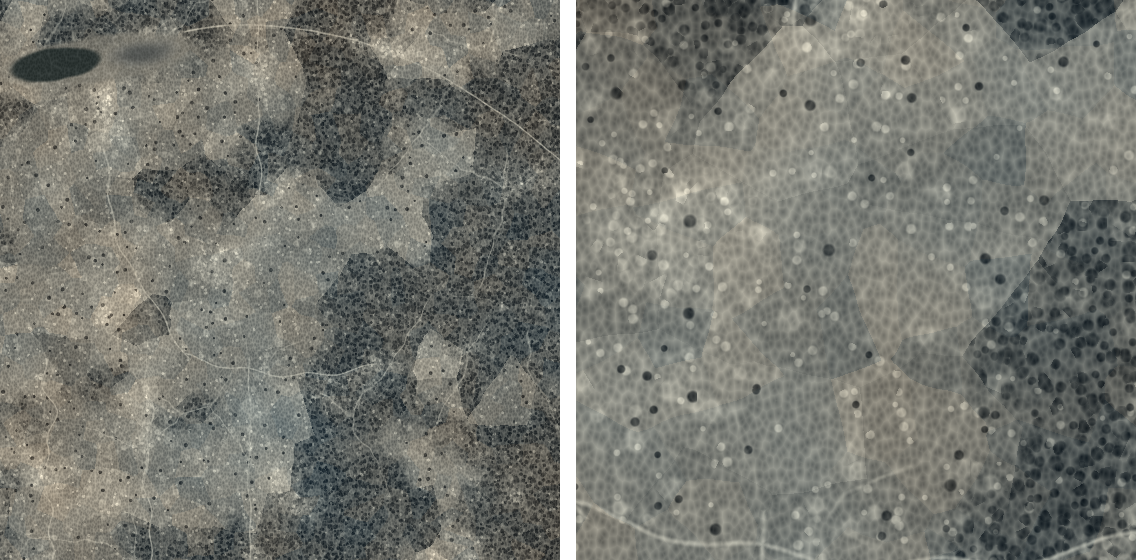
Left: the whole. Right: its middle third, enlarged.
Write a Shadertoy shader that draws this texture.

```glsl
// Aerial view of dry savanna: patchwork fields, dark scrub, pale tracks and a small pond.

const vec3 DARK_TONE = vec3(0.21, 0.22, 0.215);
const vec3 PALE_TONE = vec3(0.71, 0.70, 0.645);
const vec3 POND_COLOR = vec3(0.15, 0.185, 0.18);
const vec3 PAN_COLOR = vec3(0.41, 0.42, 0.41);
const vec3 SHORE_COLOR = vec3(0.50, 0.49, 0.45);
const vec3 BROWN_SHIFT = vec3(0.045, 0.0, -0.035);
const float FIELD_SCALE = 13.0;
const float SCRUB_SCALE = 125.0;
const float TREE_SCALE = 62.0;
const float SPOT_SCALE = 44.0;
const float GRAIN_SCALE = 210.0;
const float ROAD_SCALE = 4.2;
const float ROAD_WIDTH = 0.0013;
const float SOFTNESS = 0.0013;
const mat2 TURN = mat2(0.8, 0.6, -0.6, 0.8);

vec2 hash2(vec2 p) {
    vec3 q = fract(vec3(p.xyx) * vec3(0.1031, 0.1030, 0.0973));
    q += dot(q, q.yzx + 33.33);
    return fract((q.xx + q.yz) * q.zy);
}

// Layered, bent sines, roughly in -1..1
float waves(vec2 p) {
    float sum = 0.0, amp = 0.5;
    for (int i = 0; i < 5; i++) {
        p = TURN * p + 1.7;
        sum += amp * sin(p.x + 1.4 * sin(0.8 * p.y));
        p *= 1.8;
        amp *= 0.62;
    }
    return sum;
}

// Cellular noise: x = distance to nearest seed, y = cell value, zw = seed
vec4 cells(vec2 p) {
    vec2 base = floor(p);
    vec4 best = vec4(9.0);
    for (int j = -1; j <= 1; j++)
    for (int i = -1; i <= 1; i++) {
        vec2 cell = base + vec2(i, j);
        vec2 seed = cell + hash2(cell);
        float d = length(p - seed);
        if (d < best.x) best = vec4(d, hash2(cell + 71.0).x, seed);
    }
    return best;
}

// Distance to the border between cells
float cellBorder(vec2 p) {
    vec2 seed = cells(p).zw;
    vec2 base = floor(seed);
    float border = 9.0;
    for (int j = -2; j <= 2; j++)
    for (int i = -2; i <= 2; i++) {
        vec2 cell = base + vec2(i, j);
        vec2 other = cell + hash2(cell);
        vec2 gap = other - seed;
        if (dot(gap, gap) > 1e-4)
            border = min(border, dot(0.5 * (seed + other) - p, normalize(gap)));
    }
    return border;
}

// Round dots of varied size in a share of the cells
float dots(vec2 p, float radius, float share) {
    vec4 c = cells(p);
    float r = radius * (0.6 + 0.6 * c.y / share);
    return (1.0 - smoothstep(0.55 * r, r, c.x)) * step(c.y, share);
}

float ellipse(vec2 p, vec2 center, vec2 radii) {
    vec2 q = p - center;
    q.y -= 0.12 * q.x;
    return length(q / radii);
}

// Main roads as curves, each cut to its span
float mainRoads(vec2 p) {
    float bend = 0.004 * sin(31.0 * p.y) + 0.003 * sin(73.0 * p.y + 1.0);
    float arc = p.x - 0.45;
    float d = max(abs(p.y - 0.955 + 0.8 * arc * arc) * 0.85, 0.33 - p.x);
    d = min(d, max(abs(p.x - 0.463 - bend), 0.64 - p.y));
    float west = 0.19 + 0.12 * pow(max(0.66 - p.y, 0.0) / 0.26, 1.5);
    d = min(d, max(abs(p.x - west - bend) * 0.85, abs(p.y - 0.61) - 0.25));
    float sag = p.x - 0.53;
    d = min(d, max(abs(p.y - 0.33 - 0.9 * sag * sag - 0.004 * sin(60.0 * p.x)), abs(p.x - 0.5) - 0.17));
    for (int i = 0; i < 3; i++) {
        float x = 0.085 + 0.18 * float(i) + bend * (2.5 - float(i));
        d = min(d, max(abs(p.x - x), p.y - 0.36));
    }
    return d;
}

void mainImage(out vec4 fragColor, in vec2 fragCoord) {
    vec2 p = fragCoord / iResolution.y;
    vec2 warp = vec2(waves(p * 16.0), waves(p * 16.0 + 9.0));
    vec2 ragged = p + 0.006 * warp;

    // Fields and the scrub that invades them
    vec4 field = cells(ragged * FIELD_SCALE);
    vec2 fieldCenter = field.zw / FIELD_SCALE;
    vec2 fromClearing = p - vec2(0.33, 0.50);
    float density = 0.45 * waves(p * 15.0 + 4.0) + 0.5 * waves(fieldCenter * 15.0 + 4.0)
        + 0.75 * (p.x - 0.48) + 0.12 - 0.6 * exp(-16.0 * dot(fromClearing, fromClearing));
    float scrub = smoothstep(-0.12, 0.35, density);
    float plot = cells(ragged * FIELD_SCALE * 1.9 + 20.0).y;
    float tone = 0.515 + 0.10 * (field.y - 0.5) + 0.08 * (plot - 0.5) + 0.03 * warp.x;
    tone = mix(tone, 0.37 + 0.07 * (plot - 0.5), scrub);

    // Bush clumps, trees and pale clearings
    float bushes = dots(p * SCRUB_SCALE, 0.55, 0.65);
    bushes = max(bushes, 0.8 * dots(p * SCRUB_SCALE * 0.6 + 13.0, 0.5, 0.4));
    tone -= 0.16 * bushes * (0.08 + 0.92 * scrub);
    tone += 0.10 * dots(p * SPOT_SCALE + 5.0, 0.34, 0.32);
    tone += 0.16 * dots(p * SCRUB_SCALE * 0.9 + 40.0, 0.36, 0.14);
    tone = mix(tone, 0.20, 0.85 * dots(p * TREE_SCALE + 31.0, 0.25, 0.17));

    // Tracks with bright settled ground beside them
    float roads = mainRoads(p + 0.002 * warp);
    float paths = cellBorder((p + 0.016 * warp) * ROAD_SCALE + 2.0) / ROAD_SCALE;
    float pathFade = smoothstep(-0.3, 0.5, waves(p * 8.0 + 21.0));
    float settled = smoothstep(0.1, 0.9, waves(p * 17.0 + 33.0)) * exp(-32.0 * min(roads, paths + 0.01));
    tone += settled * (0.14 + 0.20 * dots(p * 115.0 + 60.0, 0.5, 0.5));
    float track = 1.0 - smoothstep(ROAD_WIDTH - SOFTNESS, ROAD_WIDTH + SOFTNESS, roads);
    float path = 1.0 - smoothstep(0.0, ROAD_WIDTH + SOFTNESS, paths);
    tone = mix(tone, 0.70, max(0.8 * track, 0.55 * path * pathFade));

    // Soil grain, drawn out slightly along the vertical
    float grain = cells(p * GRAIN_SCALE * vec2(1.2, 0.8)).x - 0.45;
    float coarse = cells(p * GRAIN_SCALE * 0.45 + 8.0).x - 0.45;
    grain = 0.19 * grain + 0.09 * coarse;
    tone += grain;

    // Tone to colour, with browner and cooler regions
    vec3 color = mix(DARK_TONE, PALE_TONE, (tone - 0.21) / 0.50);
    float brown = waves(p * 6.0 + 3.0) + 0.8 * (plot - 0.5) - 0.3 * scrub;
    color += BROWN_SHIFT * brown * 0.6;

    // Pond, dry pan and their shared shore
    vec2 shoreline = p + 0.004 * warp;
    float shore = 1.0 - smoothstep(0.8, 1.05, ellipse(shoreline, vec2(0.175, 0.893), vec2(0.185, 0.046)));
    float pan = 1.0 - smoothstep(0.2, 1.0, ellipse(shoreline, vec2(0.255, 0.905), vec2(0.075, 0.030)));
    float pond = 1.0 - smoothstep(0.85, 1.05, ellipse(shoreline, vec2(0.10, 0.884), vec2(0.085, 0.031)));
    color = mix(color, SHORE_COLOR + 0.6 * grain, 0.75 * shore);
    color = mix(color, PAN_COLOR - 0.08 * pan + 0.4 * grain, pan);
    color = mix(color, POND_COLOR + 0.4 * grain, 0.92 * pond);

    fragColor = vec4(clamp(color, 0.0, 1.0), 1.0);
}
```
